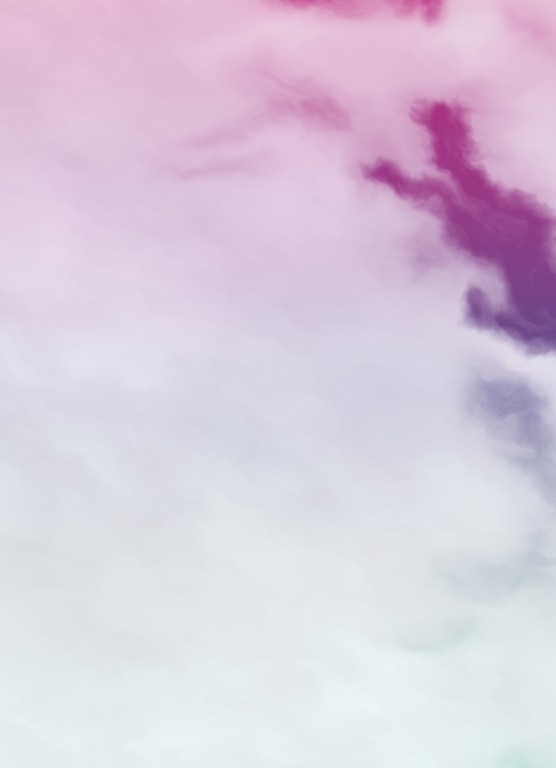
This texture is drawn by a Shadertoy shader. Its source:

```glsl
// Soft cloudscape: a pale vertical gradient from pink to mint, crossed on the
// right by a dark violet plume. Blended cellular noise warps tilted smudges
// and a joined set of capsules, so every edge breaks up into wisps.

const vec3 SKY[5] = vec3[5](vec3(.91, .95, .95), vec3(.88, .90, .91),
    vec3(.85, .85, .90), vec3(.88, .79, .88), vec3(.90, .73, .83));
const vec3 SHADE[5] = vec3[5](vec3(.62, .82, .79), vec3(.61, .68, .72),
    vec3(.36, .30, .54), vec3(.60, .22, .52), vec3(.73, .18, .50));

// Smudges: centre and half size, then tilt and strength
const vec4 SHADOWS[12] = vec4[12](
    vec4(.41, 1.0, .06, .022), vec4(.53, 1.0, .03, .02),
    vec4(.41, .855, .09, .035), vec4(.30, .835, .08, .018),
    vec4(.285, .782, .07, .018), vec4(.55, .665, .08, .04),
    vec4(.665, .445, .08, .035), vec4(.72, .30, .04, .10),
    vec4(.64, .245, .09, .03), vec4(.58, .18, .06, .018),
    vec4(.70, .015, .05, .03), vec4(.70, .95, .06, .02));
const vec2 SHADOW_STYLE[12] = vec2[12](vec2(-.1, 1.), vec2(0., .9),
    vec2(-.4, .46), vec2(.2, .25), vec2(0., .28), vec2(0., .42),
    vec2(-.95, .65), vec2(0., .42), vec2(.1, .42), vec2(0., .32),
    vec2(0., .55), vec2(-.8, .25));
const vec4 LIGHTS[5] = vec4[5](
    vec4(.55, .715, .07, .014), vec4(.66, .525, .07, .02),
    vec4(.61, .97, .07, .035), vec4(.71, .77, .03, .10),
    vec4(.36, .95, .12, .022));
const vec2 LIGHT_STYLE[5] = vec2[5](vec2(-.4, .5), vec2(-.5, .5),
    vec2(0., .5), vec2(0., .4), vec2(.1, .3));

vec2 hash2(vec2 cell) {
    vec3 h = fract(cell.xyx * vec3(.1031, .1030, .0973));
    h += dot(h, h.yzx + 33.33);
    return fract((h.xx + h.yz) * h.zy);
}

// Cellular noise whose cell values melt into their neighbours
float cellNoise(vec2 p) {
    vec2 cell = floor(p), local = fract(p);
    float sum = 0., total = 0.;
    for (int j = -1; j <= 1; j++)
    for (int i = -1; i <= 1; i++) {
        vec2 offset = vec2(i, j);
        vec2 seed = hash2(cell + offset);
        vec2 d = offset + .25 + .5 * seed - local;
        float weight = pow(max(0., 1. - dot(d, d) / 1.44), 5.);
        sum += weight * fract(seed.x * 17. + seed.y * 31.);
        total += weight;
    }
    return sum / total;
}

float cloudNoise(vec2 p, int octaves) {
    float sum = 0., total = 0., amp = 1.;
    for (int i = 0; i < octaves; i++) {
        sum += amp * cellNoise(p);
        total += amp;
        amp *= .56;
        p = mat2(1.6, 1.2, -1.2, 1.6) * p + 7.3;
    }
    return sum / total;
}

vec2 rotate(vec2 p, float angle) {
    float c = cos(angle), s = sin(angle);
    return vec2(c * p.x + s * p.y, c * p.y - s * p.x);
}

float smudge(vec2 p, vec4 place, float tilt) {
    vec2 q = rotate(p - place.xy, tilt) / place.zw;
    return exp(-dot(q, q));
}

float capsule(vec2 p, vec2 a, vec2 b, float radius) {
    vec2 ab = b - a;
    float t = clamp(dot(p - a, ab) / dot(ab, ab), 0., 1.);
    return length(p - a - ab * t) - radius;
}

float smoothMin(float a, float b, float k) {
    float h = max(k - abs(a - b), 0.) / k;
    return min(a, b) - h * h * k * .25;
}

float plume(vec2 p) {
    float d = capsule(p, vec2(.585, .835), vec2(.645, .695), .046);
    d = smoothMin(d, capsule(p, vec2(.645, .695), vec2(.75, .565), .042), .03);
    d = smoothMin(d, capsule(p, vec2(.508, .782), vec2(.61, .72), .020), .02);
    return smoothMin(d, capsule(p, vec2(.615, .602), vec2(.75, .54), .020), .02);
}

vec3 ramp(vec3 stops[5], float y) {
    float t = clamp(y, 0., 1.) * 4.;
    int i = int(min(floor(t), 3.));
    return mix(stops[i], stops[i + 1], t - float(i));
}

void mainImage(out vec4 fragColor, in vec2 fragCoord) {
    vec2 p = fragCoord / iResolution.y;

    // Turbulence, stretched along the drift of the clouds
    vec2 warp = vec2(cloudNoise(p * 9., 5), cloudNoise(p * 9. + 41., 5)) - .5;
    vec2 q = p + warp * .07;
    float wisps = cloudNoise(rotate(q, -.35) * vec2(8., 17.), 6);
    float streaks = cloudNoise(rotate(q, -.95) * vec2(9., 30.), 5);
    float billows = cloudNoise(q * 4. + 13., 4);

    // Pale sky with gentle billows
    vec3 color = ramp(SKY, p.y + .05 * (billows - .5));
    color += (billows - .5) * .06 + (wisps - .5) * vec3(.05, .08, .06);
    vec3 shade = ramp(SHADE, p.y);
    float haze = smudge(q, vec4(.38, .62, .14, .06), -.4)
               + smudge(q, vec4(.32, .41, .12, .04), -.3)
               + smudge(q, vec4(.52, .47, .10, .06), 0.);
    color = mix(color, shade, .09 * haze);

    // Bright veils, then dark wisps
    float breakup = smoothstep(.25, .68, wisps);
    for (int i = 0; i < 5; i++)
        color = mix(color, vec3(.93, .90, .94),
            LIGHT_STYLE[i].y * smudge(q, LIGHTS[i], LIGHT_STYLE[i].x));
    for (int i = 0; i < 12; i++)
        color = mix(color, shade, SHADOW_STYLE[i].y * mix(.35, 1.2, breakup)
            * smudge(q, SHADOWS[i], SHADOW_STYLE[i].x));

    // Violet plume with a soft fringe and lighter streaks inside
    float d = plume(q) + (wisps - .5) * .035;
    float core = smoothstep(.016, -.022, d);
    float fringe = .28 * exp(-max(d, 0.) * 34.) * smoothstep(.55, .75, p.y);
    float slit = smudge(q, vec4(.575, .775, .06, .009), -.9);
    float body = core * (.78 + .22 * smoothstep(.3, .6, streaks)) * (1. - .4 * slit);
    color = mix(color, shade, clamp(max(body, fringe), 0., 1.));

    fragColor = vec4(clamp(color, 0., 1.), 1.);
}
```
